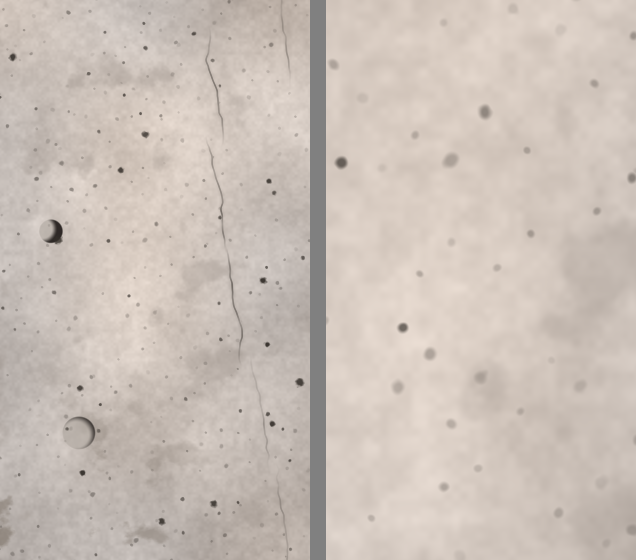
Left, the full canvas; right, a detail of the centre.
Give the GLSL for this texture, as a WebGL 2 fragment shader.

```glsl
#version 300 es
precision highp float;
// Weathered pale concrete: a mottled warm grey ground with stains, scattered
// air pores in three sizes, two hollow pits lit from one side, and a chain of
// thin cracks. Noise makes the ground; jittered grids place the pores.

uniform vec2 u_resolution;
out vec4 fragColor;

vec2 hash2(vec2 p) {
  vec3 q = fract(p.xyx * vec3(0.1031, 0.1030, 0.0973));
  q += dot(q, q.yzx + 33.33);
  return fract((q.xx + q.yz) * q.zy);
}

float noise(vec2 p) {
  vec2 cell = floor(p), f = fract(p);
  f = f * f * (3.0 - 2.0 * f);
  return mix(mix(hash2(cell).x, hash2(cell + vec2(1, 0)).x, f.x),
             mix(hash2(cell + vec2(0, 1)).x, hash2(cell + 1.0).x, f.x), f.y);
}

float fbm(vec2 p) {
  float sum = 0.0, amp = 0.5;
  for (int i = 0; i < 5; i++) {
    sum += amp * noise(p);
    p = mat2(0.8, -0.6, 0.6, 0.8) * p * 2.03 + 17.3;
    amp *= 0.5;
  }
  return sum / 0.97;
}

// One pore at most per cell of a turned grid; returns its darkness.
float pores(vec2 p, float size, float density, vec2 radii, vec2 depths, float seed) {
  float turn = 0.4 + seed;
  vec2 g = mat2(cos(turn), sin(turn), -sin(turn), cos(turn)) * p / size + 40.0;
  vec2 id = floor(g) + seed * 71.0;
  vec2 pick = hash2(id + 5.7), look = hash2(id + 91.2);
  vec2 d = (fract(g) - mix(vec2(0.2), vec2(0.8), hash2(id))) * size;
  d.y *= 0.85 + 0.35 * look.y;
  float r = mix(radii.x, radii.y, look.x * look.x);
  float dist = length(d) + (noise(p * 260.0) - 0.5) * r * 0.4;
  float disc = 1.0 - smoothstep(r * 0.4, r + 0.0012, dist);
  return step(pick.x, density) * mix(depths.x, depths.y, pick.y) * disc;
}

// Chain of leaning, wandering cracks that fade at both ends.
float cracks(vec2 p) {
  float dark = 0.0;
  for (int i = 0; i < 6; i++) {
    float k = float(i);
    float top = mod(0.96 - 0.195 * k, 1.08);
    float along = (top - p.y) / 0.23;
    float x = 0.366 + min(0.009 * k * k, 0.125) + 0.032 * along;
    x += 0.014 * (noise(vec2(p.y * 17.0, k * 9.0)) - 0.5)
       + 0.005 * (noise(vec2(p.y * 75.0, k * 5.0)) - 0.5);
    float fade = smoothstep(0.0, 0.3, along) * smoothstep(1.0, 0.7, along);
    float wear = mix(0.25, 1.0, noise(vec2(p.y * 45.0, k * 3.0)));
    float strength = k < 2.5 ? 0.6 : 0.32;
    float line = smoothstep(0.0027, 0.0003, abs(p.x - x));
    float halo = 0.12 * smoothstep(0.008, 0.0, abs(p.x - x));
    dark = max(dark, fade * strength * (line * wear + halo));
  }
  return dark;
}

void main() {
  vec2 p = gl_FragCoord.xy / u_resolution.y;

  // Mottled ground, paler near the middle left
  vec2 c = p - vec2(0.2, 0.52);
  float tone = 0.014 - 0.24 * c.x * c.x - 0.2 * c.y * c.y;
  tone += 0.27 * (fbm(p * 5.0 + 3.0) - 0.5);
  tone += 0.05 * (noise(p * 95.0) - 0.5) + 0.03 * (noise(p * 210.0) - 0.5);
  vec3 col = vec3(0.80, 0.76, 0.73) + tone;
  col += vec3(0.012, 0.0, -0.012) * (noise(p * 4.0 + 8.0) - 0.5) * 2.0;

  // Brownish stains gather low on the left
  float low = smoothstep(0.42, 0.02, p.y) * smoothstep(0.5, 0.12, p.x);
  float stain = smoothstep(0.58, 0.74, fbm(p * vec2(17.0, 21.0) + 6.0));
  col = mix(col, vec3(0.50, 0.46, 0.42), 0.65 * stain * low);
  float smudge = smoothstep(0.62, 0.8, fbm(p * 14.0 + 31.0));
  col = mix(col, vec3(0.58, 0.54, 0.51), 0.3 * smudge);

  // Hollow pits: a faint bowl with a shadowed crescent
  for (int i = 0; i < 2; i++) {
    float k = float(i), r = 0.021 + 0.008 * k;
    vec2 d = p - vec2(0.091 + 0.05 * k, 0.587 - 0.36 * k);
    vec2 away = normalize(vec2(0.9, -0.25 + 0.8 * k));
    float bowl = smoothstep(r + 0.0015, r - 0.002, length(d));
    float inner = length(d + away * r * mix(0.75, 0.22, k));
    float shade = smoothstep(r * 0.75, r * 1.3, inner);
    float glow = smoothstep(r * 1.5, r * 0.4, length(d + away * r * 0.9));
    col += 0.035 * glow * (1.0 - bowl);
    col = mix(col, vec3(0.70, 0.67, 0.64), 0.6 * bowl);
    col = mix(col, vec3(0.15, 0.13, 0.12), 0.95 * bowl * shade);
  }

  // Pores, from faint specks to deep holes
  float dark = pores(p, 0.031, 0.42, vec2(0.002, 0.0045), vec2(0.08, 0.32), 0.3);
  dark = max(dark, pores(p, 0.052, 0.34, vec2(0.0028, 0.0048), vec2(0.3, 0.75), 0.9));
  dark = max(dark, pores(p, 0.125, 0.36, vec2(0.005, 0.0095), vec2(0.75, 0.95), 1.7));
  dark = max(dark, cracks(p));
  col = mix(col, vec3(0.20, 0.18, 0.16), dark);

  fragColor = vec4(clamp(col, 0.0, 1.0), 1.0);
}
```
